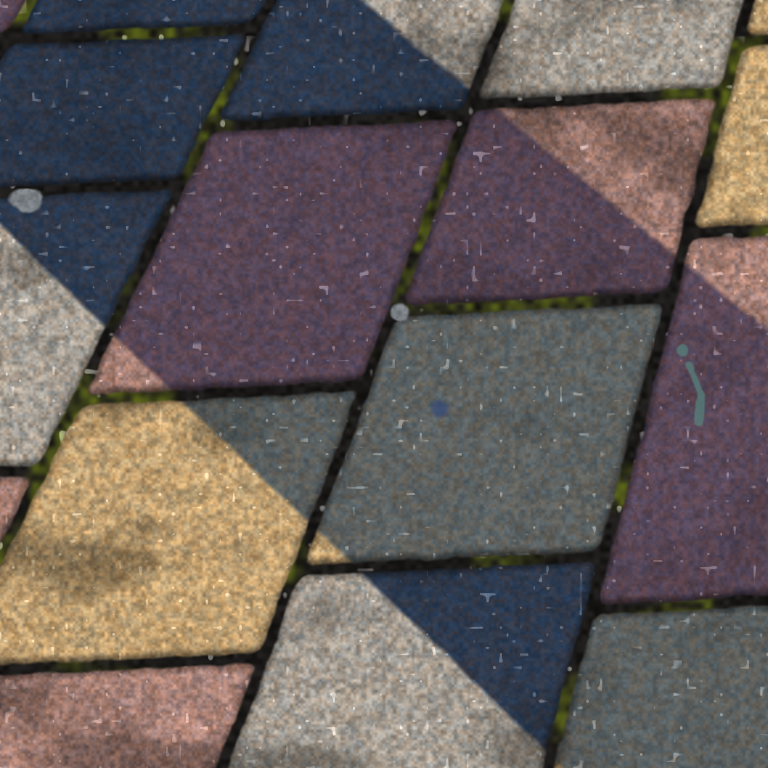
Write a WebGL 2 fragment shader that draws this texture.

```glsl
#version 300 es
precision highp float;
// Slanted concrete pavers in dull grey, pink and ochre, crossed by a band of shadow.
// Fanning seams give the columns, staggered cross joints cut them into blocks, and
// layered value noise adds grit, stains, rough edges and moss.

#define SEAM_START vec2(0.042, 0.600)   // offset and lean of the first long seam
#define SEAM_STEP vec2(0.311, 0.113)    // change in both from seam to seam
#define CROSS_TILT 0.05
#define JOINT_HALF 0.0068
#define CORNER 0.012
#define GRIT 0.52
#define STAIN 0.30
#define SHADOW_SOFT 0.006

uniform vec2 u_resolution;
out vec4 outColor;

float hash(vec2 p) {
    vec3 q = fract(vec3(p.xyx) * 0.1031);
    q += dot(q, q.yzx + 33.33);
    return fract((q.x + q.y) * q.z);
}

float noise(vec2 p) {
    vec2 i = floor(p), f = fract(p);
    f = f * f * (3.0 - 2.0 * f);
    return mix(mix(hash(i), hash(i + vec2(1, 0)), f.x),
               mix(hash(i + vec2(0, 1)), hash(i + vec2(1, 1)), f.x), f.y);
}

float fbm(vec2 p) {
    float sum = 0.0, amp = 0.5;
    for (int i = 0; i < 4; i++) {
        sum += amp * noise(p);
        p = mat2(1.6, 1.2, -1.2, 1.6) * p + 7.3;
        amp *= 0.5;
    }
    return sum;
}

float segment(vec2 p, vec2 a, vec2 b) {
    vec2 d = b - a;
    return length(p - a - d * clamp(dot(p - a, d) / dot(d, d), 0.0, 1.0));
}

// Inset from the block's edge; also returns column, row and inset from the lower side.
float paver(vec2 p, out ivec2 cell, out float lowerInset) {
    float width = SEAM_STEP.x + SEAM_STEP.y * p.y;
    float across = (p.x - SEAM_START.x + SEAM_START.y * p.y) / width;
    float column = floor(across);
    int c = clamp(int(column), 0, 3);
    float down = p.y + CROSS_TILT * p.x;

    // Cross joints by column, top to bottom
    vec3 joints = vec3(vec4(0.053, 0.179, 0.168, 0.101)[c],
                       vec4(0.251, 0.526, 0.431, 0.349)[c],
                       vec4(0.615, 0.873, 0.763, 0.832)[c]);
    int row = int(dot(step(joints, vec3(down)), vec3(1.0)));
    float top = row == 0 ? -0.3 : joints[row - 1];
    float bottom = row == 3 ? 1.3 : joints[row];

    float f = across - column;
    float side = min(f, 1.0 - f) * width * 0.91;
    lowerInset = bottom - down;
    cell = ivec2(int(column), row);
    vec2 inset = vec2(side, min(down - top, lowerInset)) - JOINT_HALF;
    vec2 corner = CORNER - inset;
    return CORNER - length(max(corner, 0.0)) - min(max(corner.x, corner.y), 0.0);
}

// Block pigment: 0 grey, 1 pink, 2 ochre
int pigment(ivec2 cell) {
    if (cell.x < 0) return 1;
    int c = min(cell.x, 3);
    if (cell.y == 0) return ivec4(0, 0, 0, 2)[c];
    if (cell.y == 1) return ivec4(0, 1, 1, 2)[c];
    if (cell.y == 2) return ivec4(0, 2, 2, 1)[c];
    return ivec4(1, 1, 0, 2)[c];
}

void main() {
    vec2 p = gl_FragCoord.xy / u_resolution;
    p.y = 1.0 - p.y;
    float aa = 1.2 / min(u_resolution.x, u_resolution.y);

    // Rough block outlines
    vec2 wobble = vec2(fbm(p * 32.0), fbm(p * 32.0 + 50.0)) - 0.47;
    ivec2 cell;
    float lowerInset;
    float inset = paver(p + wobble * 0.008, cell, lowerInset);

    // Sunlight on both sides of a diagonal shadow band
    vec2 s = p + wobble * 0.006;
    float sun = max(smoothstep(-SHADOW_SOFT, SHADOW_SOFT, s.y - 0.293 - 0.963 * s.x),
                    smoothstep(-SHADOW_SOFT, SHADOW_SOFT, 0.81 * s.x - 0.38 - s.y));

    // Pigment in shade and in sun
    int kind = pigment(cell);
    vec3 shade = kind == 0 ? vec3(0.18, 0.225, 0.30)
               : kind == 1 ? vec3(0.345, 0.275, 0.335) : vec3(0.36, 0.375, 0.37);
    vec3 bright = kind == 0 ? vec3(0.64, 0.61, 0.57)
                : kind == 1 ? vec3(0.65, 0.50, 0.46) : vec3(0.77, 0.645, 0.46);
    vec3 color = mix(shade, bright, sun);
    color *= 0.96 + 0.08 * hash(vec2(cell) + 20.0);

    // Grit, warm and cool grains, pale chips and broad stains
    float grit = 0.6 * noise(p * 150.0) + 0.4 * noise(p * 290.0 + 9.0) - 0.5;
    color *= 1.0 + grit * GRIT * mix(0.75, 1.1, sun);
    color += (noise(p * 170.0 + 31.0) - 0.5) * vec3(0.07, 0.0, -0.06);
    color += 0.22 * smoothstep(0.87, 0.98, noise(p * 115.0 + 70.0));
    float stain = smoothstep(0.48, 0.72, fbm(p * vec2(7.0, 11.0) + 4.0));
    color *= 1.0 - STAIN * stain * mix(0.35, 1.0, sun);

    // Worn rims, darker along the lower side
    color *= mix(0.72, 1.0, smoothstep(0.0, 0.011, inset));
    color *= mix(0.80, 1.0, smoothstep(0.008, 0.020, lowerInset));

    // Paint marks
    float streak = min(segment(p, vec2(0.897, 0.475), vec2(0.914, 0.515)),
                       segment(p, vec2(0.914, 0.515), vec2(0.910, 0.550)));
    streak = min(streak, length(p - vec2(0.889, 0.456)) - 0.004) + wobble.x * 0.012;
    color = mix(color, vec3(0.34, 0.49, 0.48), 0.8 * smoothstep(0.006, 0.002, streak));
    float spot = length(p - vec2(0.574, 0.531)) + wobble.y * 0.02;
    color = mix(color, vec3(0.20, 0.28, 0.46), 0.7 * smoothstep(0.016, 0.005, spot));

    // Dark joints with moss and crumbs
    vec3 joint = vec3(0.10, 0.095, 0.09) * (0.55 + 0.9 * noise(p * 130.0));
    float moss = smoothstep(0.62, 0.78, noise(p * 11.0 + 2.0)) * noise(p * 90.0);
    joint = mix(joint, vec3(0.36, 0.40, 0.10), moss);
    joint += 0.38 * smoothstep(0.86, 0.96, noise(p * 62.0 + 15.0));
    color = mix(joint, color, smoothstep(-aa - 0.001, aa + 0.001, inset));

    // Loose pebbles
    float pebble = min(length((p - vec2(0.035, 0.260)) * vec2(0.8, 1.1)) - 0.017,
                       length(p - vec2(0.521, 0.407)) - 0.010) + wobble.x * 0.012;
    color = mix(color, vec3(0.48, 0.50, 0.52) * (1.0 + grit * 0.4),
                smoothstep(aa + 0.001, -aa - 0.001, pebble));
    outColor = vec4(clamp(color, 0.0, 1.0), 1.0);
}
```
